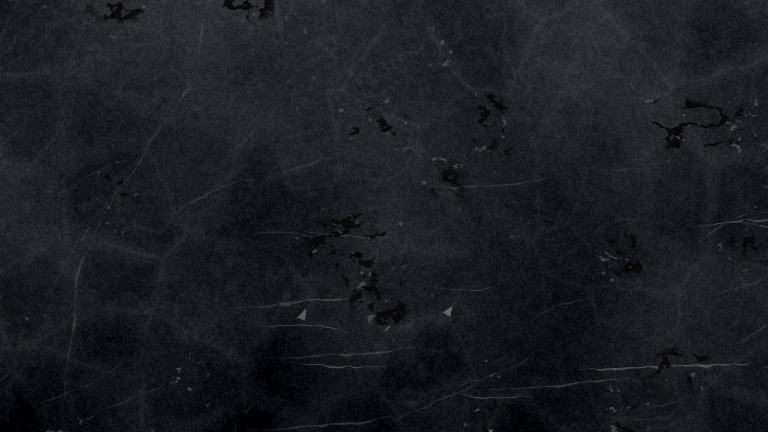
This texture is drawn by a WebGL 2 fragment shader. Its source:

```glsl
#version 300 es
precision highp float;

#define BASE_TONE 0.083
#define HEIGHT_LIFT 0.045
#define CLOUD_AMOUNT 0.17
#define GRAIN_AMOUNT 0.065
#define GRAIN_SCALE 288.0
#define CELL_SCALE 5.0
#define WEB_AMOUNT 0.028
#define VEIN_COLOR vec3(0.36, 0.365, 0.38)
#define SHARD_COLOR vec3(0.42, 0.42, 0.43)
#define PIT_COLOR vec3(0.022, 0.022, 0.032)
#define VEIN_WIDTH 0.0048

uniform vec2 u_resolution;
out vec4 fragColor;

float px; // height of one pixel in canvas units

vec2 hash2(vec2 p) {
    vec3 q = fract(p.xyx * vec3(0.1031, 0.1030, 0.0973));
    q += dot(q, q.yzx + 33.33);
    return fract((q.xx + q.yz) * q.zy);
}

float noise(vec2 p) {
    vec2 i = floor(p), f = fract(p);
    f = f * f * (3.0 - 2.0 * f);
    float low = mix(hash2(i).x, hash2(i + vec2(1, 0)).x, f.x);
    float high = mix(hash2(i + vec2(0, 1)).x, hash2(i + vec2(1, 1)).x, f.x);
    return mix(low, high, f.y);
}

float fbm(vec2 p) {
    float sum = 0.0, amp = 0.5;
    for (int i = 0; i < 5; i++) {
        sum += amp * noise(p);
        p = mat2(1.6, 1.2, -1.2, 1.6) * p + 7.3;
        amp *= 0.5;
    }
    return sum / 0.97;
}

// Cell pattern: x = gap between the two nearest points, y = random value of the cell
vec2 cells(vec2 p) {
    vec2 base = floor(p);
    float near = 9.0, second = 9.0, id = 0.0;
    for (int j = -1; j <= 1; j++)
    for (int i = -1; i <= 1; i++) {
        vec2 c = base + vec2(i, j), r = hash2(c + 40.0);
        float d = length(c + r - p);
        if (d < near) { second = near; near = d; id = r.y; }
        else second = min(second, d);
    }
    return vec2(second - near, id);
}

// Antialiased line that fades when thinner than a pixel
float stroke(float dist, float halfWidth) {
    float fade = min(1.0, 2.0 * halfWidth / px);
    return fade * (1.0 - smoothstep(-0.6 * px, 0.6 * px, dist - max(halfWidth, 0.5 * px)));
}

// Scattered, tapered and slightly bent streaks along one direction
float streaks(vec2 p, float angle, vec2 size, float fill, float width, float seed) {
    vec2 dir = vec2(cos(angle), sin(angle));
    vec2 q = vec2(dot(p, dir), dot(p, vec2(-dir.y, dir.x)));
    vec2 base = floor(q / size);
    float ink = 0.0;
    for (int j = -1; j <= 1; j++)
    for (int i = -1; i <= 1; i++) {
        vec2 id = base + vec2(i, j);
        vec2 r = hash2(id + seed), s = hash2(id + seed + 71.0);
        if (s.x > fill) continue;
        vec2 d = q - (id + r) * size;
        float u = d.x / (size.x * mix(0.2, 0.6, s.y));
        float bend = (s.x / fill - 0.5) * 0.25 * d.x + (r.x - 0.5) * 0.4 * size.y * u * u;
        float rough = noise(vec2(d.x * 45.0, r.y * 90.0));
        float halfWidth = width * max(0.0, 1.0 - u * u) * mix(0.1, 1.0, rough * s.y);
        float dist = abs(d.y + bend + (rough - 0.5) * 0.006);
        float haze = 0.12 * exp(-dist * 110.0) * max(0.0, 1.0 - u * u);
        ink = max(ink, max(stroke(dist, halfWidth) * mix(0.45, 1.0, r.y), haze));
    }
    return ink;
}

// Rare angular chips, each cut by three half planes
float shards(vec2 p, float size) {
    vec2 base = floor(p / size);
    float ink = 0.0;
    for (int j = -1; j <= 1; j++)
    for (int i = -1; i <= 1; i++) {
        vec2 id = base + vec2(i, j), r = hash2(id + 13.0), s = hash2(id + 57.0);
        if (s.x > 0.3) continue;
        vec2 d = p - (id + r) * size;
        float dist = -1.0;
        for (int k = 0; k < 3; k++) {
            float a = 2.2 + 1.1 * s.y + float(k) * (1.9 + 0.5 * r.x);
            dist = max(dist, dot(d, vec2(cos(a), sin(a))) - mix(0.003, 0.009, r.y));
        }
        ink = max(ink, 1.0 - smoothstep(-0.7 * px, 0.7 * px, dist));
    }
    return ink;
}

void main() {
    px = 1.0 / u_resolution.y;
    vec2 p = gl_FragCoord.xy * px;
    p.x *= 1.7778 * u_resolution.y / u_resolution.x;
    vec2 warp = vec2(fbm(p * 4.0 + 3.0), fbm(p * 4.0 + 19.0)) - 0.5;
    vec2 w = p + 0.09 * warp;

    // Cloudy ground with two pale glows at the top and dark rounded patches
    float tone = BASE_TONE + HEIGHT_LIFT * p.y + CLOUD_AMOUNT * (fbm(w * 3.2) - 0.5);
    tone += 0.055 * exp(-7.0 * dot(p - vec2(1.48, 1.02), p - vec2(1.48, 1.02)));
    tone += 0.035 * exp(-9.0 * dot(p - vec2(0.66, 1.0), p - vec2(0.66, 1.0)));
    vec2 cell = cells(w * CELL_SCALE);
    tone -= 0.034 * smoothstep(0.03, 0.35, cell.x) * smoothstep(0.35, 0.75, cell.y);
    tone += 0.03 * (noise(w * 70.0) - 0.5) + GRAIN_AMOUNT * (noise(p * GRAIN_SCALE) - 0.5);

    // Faint web of hairlines
    float patchy = smoothstep(0.35, 0.7, noise(w * 6.0 + 31.0));
    float hair = 1.0 - smoothstep(0.0, 0.016, abs(fbm(w * 5.0 + 50.0) - 0.5));
    float seam = 1.0 - smoothstep(0.0, 0.07, cell.x);
    tone += WEB_AMOUNT * patchy * (hair + seam);
    vec3 color = vec3(tone - 0.003, tone, tone + 0.019);

    // Bright veins: level ones low down, slanted ones on the left, one long fracture
    float right = smoothstep(0.5, 0.75, p.x);
    float low = 1.0 - smoothstep(0.45, 0.72, p.y);
    vec2 v = p + 0.03 * warp;
    float vein = streaks(v, 0.0, vec2(0.36, 0.085), 0.55, VEIN_WIDTH, 5.0) * low * right;
    vein = max(vein, 0.4 * streaks(v, 0.85, vec2(0.5, 0.1), 0.6, 0.004, 23.0) * (1.0 - right));
    vein = max(vein, 0.4 * streaks(v, 0.35, vec2(0.22, 0.12), 0.3, 0.004, 91.0));
    float path = 0.15 + 0.36 * smoothstep(0.2, 1.05, p.y);
    float fracture = 0.85 * abs(w.x - path);
    float broken = noise(p * 28.0);
    vein = max(vein, 0.5 * broken * stroke(fracture, 0.003 * broken) + 0.08 * exp(-fracture * 60.0));
    color = mix(color, VEIN_COLOR, vein * mix(0.6, 1.0, noise(p * 90.0)));

    // Black pits and pale crumbs gathered in clusters
    float belt = exp(-14.0 * pow(p.y - 0.55, 2.0)) * smoothstep(0.45, 0.7, p.x);
    float cluster = noise(w * 7.0 + 80.0) + 0.22 * belt;
    float squiggle = 1.0 - smoothstep(0.04, 0.08, abs(fbm(p * vec2(20.0, 26.0)) - 0.5));
    float pits = squiggle * smoothstep(0.72, 0.82, cluster) * smoothstep(0.42, 0.55, noise(p * 34.0 + 9.0));
    color = mix(color, PIT_COLOR, 0.9 * pits);
    float crumbs = smoothstep(0.72, 0.8, fbm(p * vec2(48.0, 60.0) + 5.0)) * smoothstep(0.5, 0.75, cluster);
    color = mix(color, VEIN_COLOR, 0.6 * crumbs);

    // Pale chips in the middle
    float middle = smoothstep(0.55, 0.75, p.x) * (1.0 - smoothstep(1.45, 1.6, p.x));
    color = mix(color, SHARD_COLOR, 0.9 * shards(p + 0.05 * warp, 0.17) * middle * low);

    fragColor = vec4(max(color, 0.0), 1.0);
}
```
